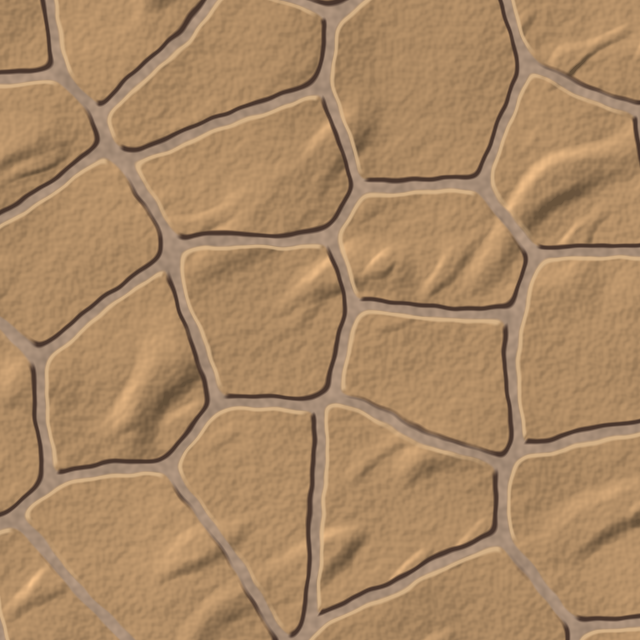
This texture is drawn by a WebGL 1 fragment shader. Its source:

```glsl
precision highp float;

uniform vec2 u_resolution;

const float CELLS = 3.7;
const vec2 TO_LIGHT = vec2(-0.74, 0.67);

vec2 hash2(vec2 p) {
  p = vec2(dot(p, vec2(127.1, 311.7)), dot(p, vec2(269.5, 183.3)));
  return fract(sin(p) * 43758.545);
}

// Gradient noise, roughly -0.7 to 0.7
float corner(vec2 cell, vec2 f, vec2 c) {
  float angle = 6.2832 * hash2(cell + c).x;
  return dot(vec2(cos(angle), sin(angle)), f - c);
}

float noise(vec2 p) {
  vec2 i = floor(p), f = p - i;
  vec2 u = f * f * f * (f * (f * 6.0 - 15.0) + 10.0);
  return mix(mix(corner(i, f, vec2(0, 0)), corner(i, f, vec2(1, 0)), u.x),
             mix(corner(i, f, vec2(0, 1)), corner(i, f, vec2(1, 1)), u.x), u.y);
}

vec2 noise2(vec2 p) {
  return vec2(noise(p), noise(p + 37.4));
}

vec2 site(vec2 cell) {
  return cell + 0.5 + 0.84 * (hash2(cell + 11.0) - 0.5);
}

// Joint between stones: xy = direction towards the joint, z = distance to it
vec3 stoneEdge(vec2 p) {
  vec2 home = floor(p), nearestCell = home, nearest = vec2(0.0);
  float best = 9.0;
  for (int y = -1; y <= 1; y++)
    for (int x = -1; x <= 1; x++) {
      vec2 cell = home + vec2(x, y);
      vec2 r = site(cell) - p;
      if (dot(r, r) < best) {
        best = dot(r, r);
        nearest = r;
        nearestCell = cell;
      }
    }
  // Soft minimum over the neighbours rounds the stone corners
  vec2 normal = vec2(0.0);
  float sum = 1e-30;
  for (int y = -2; y <= 2; y++)
    for (int x = -2; x <= 2; x++) {
      if (x == 0 && y == 0) continue;
      vec2 r = site(nearestCell + vec2(x, y)) - p;
      vec2 n = normalize(r - nearest);
      float weight = exp(-38.0 * dot(0.5 * (r + nearest), n));
      normal += weight * n;
      sum += weight;
    }
  return vec3(normal / sum, -log(sum) / 38.0);
}

// Stone surface: swells, diagonal chisel folds, pits and fine grain
float relief(vec2 p) {
  vec2 w = p + 0.05 * noise2(p * 5.0);
  vec2 q = vec2(dot(w, vec2(0.75, 0.66)), dot(w, vec2(-0.66, 0.75)));
  float folds = smoothstep(0.08, 0.42, noise(q * vec2(4.5, 11.0) + 3.0));
  float nicks = smoothstep(0.15, 0.45, noise(q * vec2(9.0, 20.0) + 51.0));
  float patches = smoothstep(-0.25, 0.3, noise(p * 4.0 + 8.0));
  return 0.010 * noise(p * 6.0) + patches * (0.011 * folds + 0.004 * nicks)
       + 0.0012 * noise(p * 42.0) + 0.0007 * noise(p * 112.0);
}

void main() {
  vec2 p = gl_FragCoord.xy / u_resolution.y;
  float soft = 0.0016 + 0.5 / u_resolution.y;

  // Stone face lit from the upper left
  float slope = (relief(p) - relief(p + TO_LIGHT * 0.004)) / 0.004;
  float shade = slope * (slope > 0.0 ? 0.5 : 0.8);
  float tone = 1.0 + 0.08 * noise(p * 2.5 + 4.0) + max(shade, -0.42);
  vec3 color = vec3(0.68, 0.54, 0.388) * tone;

  // Wobbling joints
  vec2 warped = p + 0.014 * noise2(p * 7.0) + 0.004 * noise2(p * 28.0);
  vec3 edge = stoneEdge(warped * CELLS + vec2(5.0, 2.0));
  float dist = edge.z / CELLS;
  float width = 0.0085 + 0.002 * noise(p * 16.0);
  float facing = dot(edge.xy, TO_LIGHT) + 0.25 * noise(p * 24.0 + 9.0);

  // Bright rims towards the light
  float rim = 1.0 - smoothstep(0.001, 0.0055, abs(dist - width - 0.003));
  color = mix(color, vec3(0.86, 0.72, 0.55), 0.85 * rim * smoothstep(0.05, 0.5, facing));

  // Mortar
  vec3 mortar = vec3(0.65, 0.55, 0.465) * (1.0 + 0.12 * noise(p * 90.0) + 0.1 * noise(p * 20.0));
  color = mix(color, mortar, 1.0 - smoothstep(width - soft, width + soft, dist));

  // Dark undercut on the shaded rims
  float undercut = 1.0 - smoothstep(0.0012, 0.0055, abs(dist - width));
  color = mix(color, vec3(0.25, 0.18, 0.15), 0.92 * undercut * smoothstep(0.08, 0.5, -facing));

  gl_FragColor = vec4(color, 1.0);
}
```
